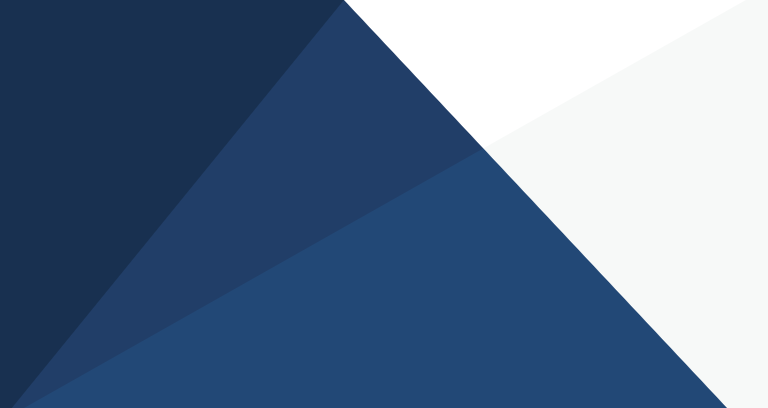
Give the GLSL for this background, as a WebGL 2 fragment shader.

```glsl
#version 300 es
precision highp float;
// Flat geometric background: navy triangles crossed by a diagonal beside a white field.

uniform vec2 u_resolution;
out vec4 outColor;

const vec3 NAVY_DARK  = vec3(0.094, 0.188, 0.314);
const vec3 NAVY_MID   = vec3(0.129, 0.243, 0.408);
const vec3 NAVY_LIGHT = vec3(0.133, 0.282, 0.463);
const vec3 WHITE      = vec3(1.0);
const vec3 PALE_GREY  = vec3(0.969, 0.976, 0.973);

// Signed distance to the line a-b, positive on its right side.
float lineDistance(vec2 p, vec2 a, vec2 b) {
    vec2 dir = normalize(b - a);
    return dot(p - a, vec2(dir.y, -dir.x));
}

// Antialiased coverage of the half plane to the right of a-b.
float rightOf(vec2 p, vec2 a, vec2 b, float pixel) {
    return clamp(lineDistance(p, a, b) / pixel + 0.5, 0.0, 1.0);
}

void main() {
    // Canvas height is one unit.
    vec2 p = gl_FragCoord.xy / u_resolution.y;
    float pixel = 1.0 / u_resolution.y;

    vec2 apex        = vec2(0.843, 1.0);
    vec2 leftFoot    = vec2(0.029, 0.0);
    vec2 rightFoot   = vec2(1.782, 0.0);
    vec2 crossBottom = vec2(0.059, 0.0);
    vec2 crossTop    = vec2(1.828, 1.0);

    float insideLeft = rightOf(p, leftFoot, apex, pixel);
    float outside    = rightOf(p, rightFoot, apex, pixel);
    float belowCross = rightOf(p, crossBottom, crossTop, pixel);

    // Blue side: dark corner, then the two triangle tones.
    vec3 triangle = mix(NAVY_MID, NAVY_LIGHT, belowCross);
    vec3 blueSide = mix(NAVY_DARK, triangle, insideLeft);

    // Light side: white above the crossing line, pale grey below.
    vec3 lightSide = mix(WHITE, PALE_GREY, belowCross);

    outColor = vec4(mix(blueSide, lightSide, outside), 1.0);
}
```
